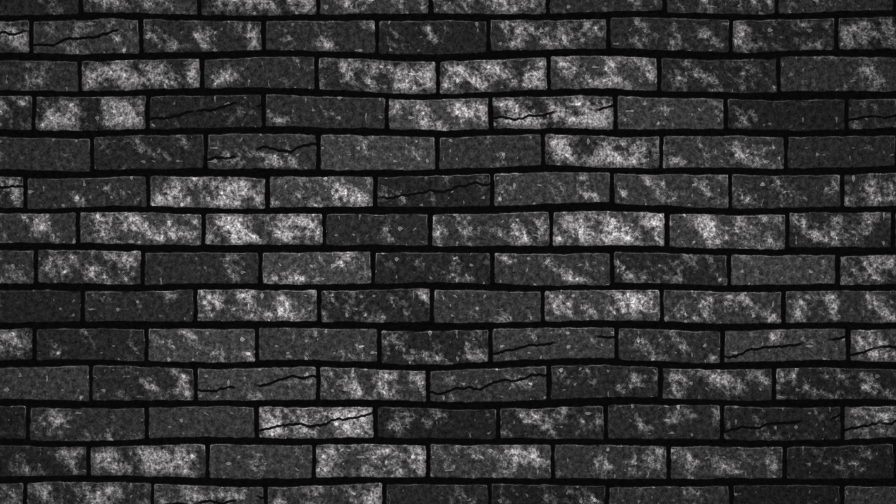
Give the GLSL for this texture, as a Shadertoy shader.

```glsl
#define ROWS 13.03
#define BRICKS 7.72
#define TOP_PHASE 0.575
#define BED_GAP 0.0135
#define HEAD_GAP 0.0085
#define WIDTH_JITTER 0.13
#define ROUGHNESS 0.0016
#define CHALK_GAIN 0.40
#define GRAIN_GAIN 0.42
#define CRACK_SHARE 0.16
#define MORTAR vec3(0.036, 0.035, 0.036)
#define TINT vec3(1.0, 0.985, 0.99)

vec2 hash2(vec2 p) {
    vec3 q = fract(vec3(p.xyx) * vec3(0.1031, 0.1030, 0.0973));
    q += dot(q, q.yzx + 33.33);
    return fract((q.xx + q.yz) * q.zy);
}

float gradAt(vec2 cell, vec2 offset) {
    float angle = 6.2832 * hash2(cell + 41.0).x;
    return dot(vec2(cos(angle), sin(angle)), offset);
}

float gradientNoise(vec2 p) {
    vec2 i = floor(p), f = p - i;
    vec2 u = f * f * f * (f * (f * 6.0 - 15.0) + 10.0);
    vec2 e = vec2(1.0, 0.0);
    float low = mix(gradAt(i, f), gradAt(i + e, f - e), u.x);
    float high = mix(gradAt(i + e.yx, f - e.yx), gradAt(i + 1.0, f - 1.0), u.x);
    return 1.5 * mix(low, high, u.y);
}

float fbm(vec2 p) {
    float sum = 0.0, amp = 0.8;
    for (int k = 0; k < 4; k++) {
        sum += amp * gradientNoise(p);
        p = mat2(1.6, 1.2, -1.2, 1.6) * p + 17.3;
        amp *= 0.55;
    }
    return sum;
}

float roundedBox(vec2 p, vec2 halfSize, float radius) {
    vec2 q = abs(p) - halfSize + radius;
    return length(max(q, 0.0)) + min(max(q.x, q.y), 0.0) - radius;
}

// Position of the joint to the left of a brick, in brick lengths
float jointX(float column, float row) {
    return column + WIDTH_JITTER * (hash2(vec2(column + 60.0, row + 9.0)).x - 0.5);
}

void mainImage(out vec4 fragColor, in vec2 fragCoord) {
    vec2 uv = fragCoord / iResolution.y;
    float aspect = iResolution.x / iResolution.y;
    float pixel = 1.0 / iResolution.y;
    float rowHeight = 1.0 / ROWS, brickLength = aspect / BRICKS;

    // Courses, counted downwards, with gently wavering beds
    float y = (1.0 - uv.y) * ROWS + TOP_PHASE + 0.10 * gradientNoise(uv * vec2(3.0, 7.0));
    float row = floor(y);
    float x = uv.x / brickLength - mix(0.73, 0.27, mod(row, 2.0));
    float column = floor(x);
    column -= step(x, jointX(column, row));
    column += step(jointX(column + 1.0, row), x);
    float left = jointX(column, row), right = jointX(column + 1.0, row);
    vec2 id = vec2(column + 20.0, row + 5.0);
    vec2 rndA = hash2(id), rndB = hash2(id + 71.0);

    // Brick outline: slightly tilted and shifted, with chipped edges
    vec2 local = vec2((x - 0.5 * (left + right)) * brickLength, (0.5 - fract(y)) * rowHeight);
    vec2 halfSize = 0.5 * vec2((right - left) * brickLength - HEAD_GAP, rowHeight - BED_GAP);
    vec2 placed = local + vec2(0.0, (rndA.x - 0.5) * 0.025 * local.x + (rndB.x - 0.5) * 0.003);
    float dist = roundedBox(placed, halfSize, 0.004);
    dist += ROUGHNESS * (fbm(uv * 38.0 + id) + gradientNoise(uv * 14.0 + id * 3.0));
    float face = 1.0 - smoothstep(-pixel, pixel, dist);

    // Brick surface: base tone, grain and pale chalky patches
    vec2 surface = uv + id * 3.7;
    float grain = fbm(surface * 95.0);
    float speck = gradientNoise(surface * 210.0);
    float patches = fbm(vec2(surface.x + 0.35 * surface.y, surface.y * 0.8) * 19.0);
    float fade = smoothstep(0.0, 0.016, -dist);
    float chalk = smoothstep(-0.15, 0.95, patches + 0.9 * (rndA.y - 0.5) + 0.22 * grain);
    float tone = mix(0.125, 0.235, rndB.y) * (1.0 + GRAIN_GAIN * (grain + 0.5 * speck));
    tone += CHALK_GAIN * chalk * mix(0.45, 1.0, fade) * (1.0 + 0.4 * grain + 0.35 * speck);

    // Worn upper rim and scattered white flecks
    float rim = 1.0 - smoothstep(0.0, 0.0025, abs(dist + 0.0018));
    tone += 0.13 * rim * smoothstep(0.0, 0.02, placed.y) * (0.6 + gradientNoise(uv * 30.0));
    tone += 0.25 * smoothstep(0.55, 0.8, gradientNoise(surface * 75.0));

    // Cracks across a few bricks
    float crackPath = placed.y - 0.12 * placed.x - 0.010 * fbm(vec2(surface.x * 16.0, id.y));
    float crackLine = 1.0 - smoothstep(0.0006, 0.0022 + pixel, abs(crackPath));
    float crackSpan = smoothstep(-0.1, 0.1, gradientNoise(vec2(surface.x * 9.0, id.x)) + 0.15);
    tone *= 1.0 - 0.85 * crackLine * crackSpan * step(hash2(id + 13.0).x, CRACK_SHARE);

    // Light falling off towards the corners
    vec2 centred = (uv - 0.5 * vec2(aspect, 1.0)) / vec2(aspect, 1.0);
    float light = 1.14 - 0.85 * dot(centred, centred);

    vec3 mortar = MORTAR * (1.0 + 0.5 * grain);
    vec3 brick = TINT * max(tone, 0.045) * light;
    fragColor = vec4(clamp(mix(mortar, brick, face), 0.0, 1.0), 1.0);
}
```
